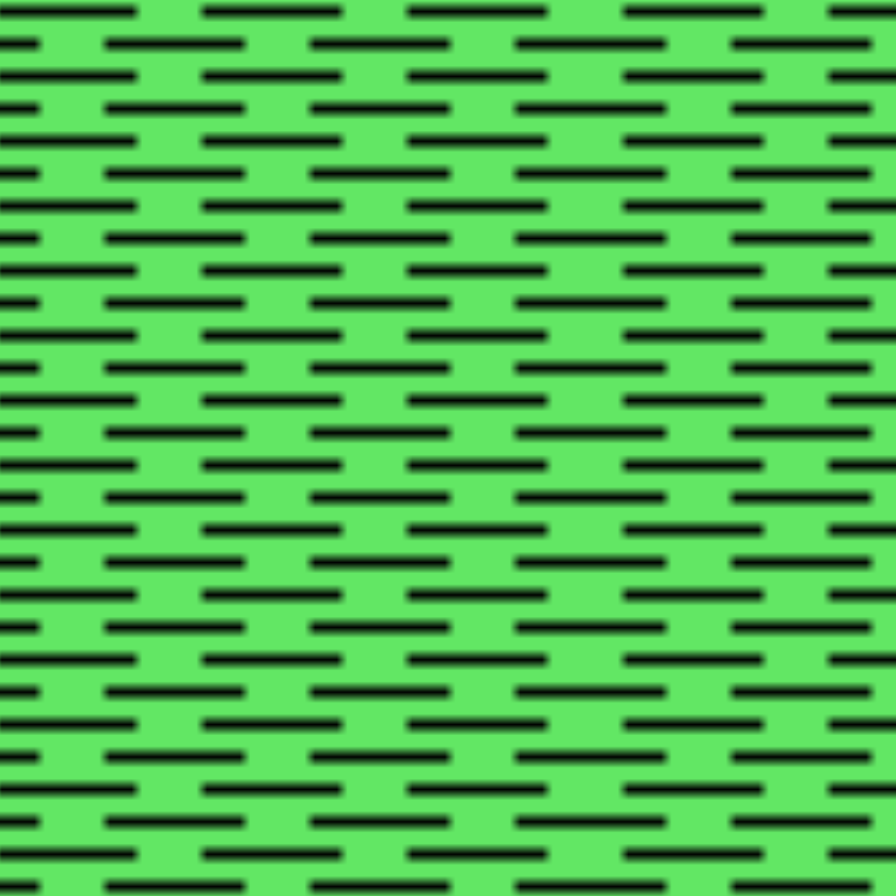
Give the GLSL for this pattern, as a WebGL 1 fragment shader.

```glsl
precision highp float;
// Staggered rows of dark horizontal dashes on a bright green ground.
// Dash ends snap to a coarse grid, so lengths and gaps vary by one cell;
// the grid is then blended linearly, which gives every dash soft edges.

uniform vec2 u_resolution;

#define CELLS 82.94               // grid cells across the canvas
#define GRID_OFFSET 0.68          // left edge of grid cell 0, in cells
#define ROW_STEP 3.0              // cells between rows
#define FIRST_ROW 0.864           // centre of the lowest row, in cells
#define DASH_PERIOD 19.33         // cells from one dash to the next
#define DASH_LENGTH 13.13         // nominal dash length, in cells
#define DASH_START 9.3            // start of a dash in the lowest row
#define ROW_SHIFT 9.2             // shift of every other row
#define GROUND vec3(0.384, 0.906, 0.392)
#define INK vec3(0.0, 0.006, 0.0)

// 1 if the whole grid cell lies in a dash, 0 if in a gap
float dashCell(float cell, float start) {
  float along = mod(cell + 1.0 - start, DASH_PERIOD);
  return step(along, DASH_LENGTH);
}

// Linear blend between neighbouring cells of one row
float softDash(float x, float start) {
  float p = x - GRID_OFFSET - 0.5;
  float cell = floor(p);
  return mix(dashCell(cell, start), dashCell(cell + 1.0, start), p - cell);
}

void main() {
  vec2 pos = gl_FragCoord.xy / u_resolution * CELLS;

  // Nearest row and the linear falloff from its centre line
  float rowPos = (pos.y - FIRST_ROW) / ROW_STEP;
  float row = floor(rowPos + 0.5);
  float thickness = max(0.0, 1.0 - abs(rowPos - row) * ROW_STEP);

  // Alternate rows are staggered
  float start = DASH_START + ROW_SHIFT * mod(row, 2.0);
  float ink = thickness * softDash(pos.x, start);

  gl_FragColor = vec4(mix(GROUND, INK, ink), 1.0);
}
```
